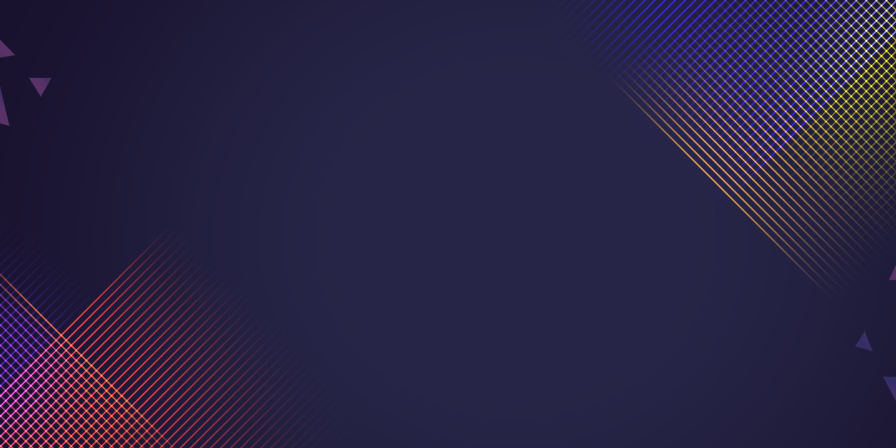
A Shadertoy shader for this background:

```glsl
// Evenly spaced diagonal strokes, one of them lying at c = 0
float strokes(float c) {
    float spacing = 0.0225;
    float d = abs(fract(c / spacing + 0.5) - 0.5) * spacing * 0.7071;
    float aa = 0.6 / iResolution.y;
    return 1.0 - smoothstep(0.0018 - aa, 0.0018 + aa, d);
}

// One-sided cut placed midway between two strokes
float from(float c) {
    return step(-0.0112, c);
}

float fadeOut(float a, float b, float x) {
    return 1.0 - smoothstep(a, b, x);
}

// Colour weighted by its coverage
vec4 ink(vec3 color, float coverage) {
    return vec4(color, 1.0) * coverage;
}

float edgeSide(vec2 p, vec2 a, vec2 b) {
    vec2 e = normalize(b - a);
    return e.x * (p.y - a.y) - e.y * (p.x - a.x);
}

// Coverage of a triangle with clockwise corners
float triangle(vec2 p, vec2 a, vec2 b, vec2 c) {
    float d = max(edgeSide(p, a, b), max(edgeSide(p, b, c), edgeSide(p, c, a)));
    float aa = 0.8 / iResolution.y;
    return 1.0 - smoothstep(-aa, aa, d);
}

vec3 backdrop(vec2 p) {
    float r = length((p - vec2(1.15, 0.47)) * vec2(0.9, 1.0));
    return mix(vec3(0.150, 0.146, 0.278), vec3(0.095, 0.070, 0.180), smoothstep(0.3, 1.2, r));
}

// u is constant along rising strokes, v along falling ones
vec4 lowerLeftWeave(vec2 p) {
    float u = p.x - p.y, v = p.x + p.y;
    float rising = strokes(u + 0.115), falling = strokes(v - 0.388);

    vec2 q = p - vec2(0.04, 0.12);
    vec3 red = mix(vec3(0.88, 0.24, 0.27), vec3(0.95, 0.28, 0.85), exp(-dot(q, q) * 70.0));
    float redFade = fadeOut(0.15, 0.85, u) * fadeOut(0.4, 0.92, v);
    vec4 col = ink(red, rising * from(u + 0.115) * redFade);

    float blueFade = smoothstep(-0.65, -0.2, u) * fadeOut(0.15, 0.6, v);
    col += ink(vec3(0.32, 0.16, 0.80), 0.9 * rising * (1.0 - from(u + 0.115)) * blueFade);

    vec3 warm = mix(vec3(0.55, 0.22, 0.72), vec3(0.88, 0.38, 0.20), smoothstep(-0.22, 0.08, u));
    warm = mix(warm, vec3(0.95, 0.45, 0.25), smoothstep(0.33, 0.388, v));
    float warmFade = smoothstep(-0.6, -0.15, u) * fadeOut(0.12, 0.5, u);
    return col + ink(warm, 0.85 * falling * from(0.388 - v) * warmFade);
}

vec4 upperRightWeave(vec2 p) {
    float u = p.x - p.y, v = p.x + p.y;
    float rising = strokes(u - 1.07), falling = strokes(v - 2.19);

    float pale = smoothstep(2.5, 2.95, v) * smoothstep(0.8, 1.05, u);
    vec3 blue = mix(vec3(0.23, 0.14, 0.88), vec3(0.55, 0.55, 0.92), pale);
    float blueFade = smoothstep(0.15, 0.5, u) * smoothstep(2.12, 2.5, v);
    vec4 col = ink(blue, rising * from(1.07 - u) * blueFade);

    // Gold weakens where it runs beneath the blue
    vec3 gold = mix(vec3(0.93, 0.64, 0.30), vec3(0.72, 0.70, 0.18), smoothstep(2.3, 2.7, v));
    float goldFade = smoothstep(0.5, 0.95, u) * fadeOut(1.0, 1.57, u);
    goldFade *= 1.0 - 0.5 * smoothstep(2.25, 2.55, v) * fadeOut(0.85, 1.07, u);
    col += ink(gold, 0.9 * falling * from(v - 2.19) * goldFade);

    float oliveFade = fadeOut(1.1, 1.6, u) * smoothstep(2.3, 2.8, v);
    return col + ink(vec3(0.70, 0.66, 0.16), 0.85 * rising * from(u - 1.0925) * oliveFade);
}

float shards(vec2 p) {
    float left = triangle(p, vec2(-0.02, 0.932), vec2(0.034, 0.877), vec2(-0.02, 0.868));
    left += triangle(p, vec2(0.065, 0.826), vec2(0.115, 0.826), vec2(0.091, 0.784));
    left += triangle(p, vec2(-0.005, 0.83), vec2(0.021, 0.719), vec2(-0.02, 0.73));
    float right = triangle(p, vec2(2.01, 0.43), vec2(2.02, 0.375), vec2(1.984, 0.375));
    right += triangle(p, vec2(1.93, 0.26), vec2(1.948, 0.216), vec2(1.909, 0.227));
    right += triangle(p, vec2(1.971, 0.159), vec2(2.03, 0.159), vec2(2.0, 0.105));
    return left + right;
}

void mainImage(out vec4 fragColor, in vec2 fragCoord) {
    vec2 p = fragCoord / iResolution.y;
    vec3 col = backdrop(p);

    // Strokes cover the backdrop and brighten where they cross
    vec4 weave = lowerLeftWeave(p) + upperRightWeave(p);
    col = col * (1.0 - min(weave.a, 1.0)) + weave.rgb;

    // Small translucent shards, purple shading into blue
    vec3 shardColor = mix(vec3(0.38, 0.21, 0.43), vec3(0.21, 0.19, 0.42), 0.5 + 0.5 * sin(p.x * 45.0 + p.y * 40.0));
    col = mix(col, shardColor, 0.9 * shards(p));

    fragColor = vec4(clamp(col, 0.0, 1.0), 1.0);
}
```
